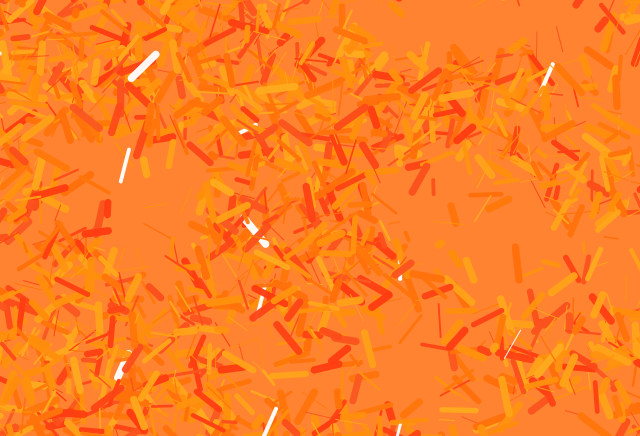
Write a WebGL 1 fragment shader that draws this background.

```glsl
precision highp float;

uniform vec2 u_resolution;

// Lengths are fractions of the canvas height.
const float CELL = 0.104;          // must exceed twice the reach of a stroke
const int LAYERS = 16;
const float MIN_HALF_LENGTH = 0.004;
const float MAX_HALF_LENGTH = 0.041;
const float MIN_RADIUS = 0.0011;
const float MAX_RADIUS = 0.0085;
const float CLUSTER_FREQUENCY = 5.2;
const float MIN_DENSITY = 0.12;
const float WHITE_SHARE = 0.01;
const float OPACITY = 0.95;

const vec3 GROUND = vec3(1.0, 0.515, 0.19);
const vec3 ORANGE = vec3(1.0, 0.43, 0.04);
const vec3 AMBER = vec3(1.0, 0.55, 0.04);
const vec3 RED = vec3(1.0, 0.23, 0.06);
const vec3 CORAL = vec3(0.98, 0.35, 0.13);
const vec3 YELLOW = vec3(1.0, 0.67, 0.12);

float hash(vec2 p) {
  return fract(sin(dot(p, vec2(127.1, 311.7))) * 43758.5453);
}

vec4 hash4(vec2 p) {
  vec4 phase = vec4(0.0, 1.7, 3.1, 4.9);
  return fract(sin(dot(p, vec2(127.1, 311.7)) + phase)
               * vec4(43758.5453, 22578.146, 19642.349, 31415.927));
}

float valueNoise(vec2 p) {
  vec2 i = floor(p);
  vec2 f = fract(p);
  f = f * f * (3.0 - 2.0 * f);
  float low = mix(hash(i), hash(i + vec2(1.0, 0.0)), f.x);
  float high = mix(hash(i + vec2(0.0, 1.0)), hash(i + vec2(1.0, 1.0)), f.x);
  return mix(low, high, f.y);
}

// Signed distance to a round-capped stroke centred on the origin.
float capsule(vec2 p, vec2 direction, float halfLength, float radius) {
  float along = dot(p, direction);
  return length(p - direction * clamp(along, -halfLength, halfLength)) - radius;
}

vec3 strokeColor(float pick, float shade) {
  if (pick < 0.29) return mix(ORANGE, AMBER, 0.35 * shade);
  if (pick < 0.56) return mix(AMBER, YELLOW, 0.25 * shade);
  if (pick < 0.80) return mix(RED, CORAL, shade);
  if (pick < 1.0 - WHITE_SHARE) return mix(YELLOW, AMBER, 0.4 * shade);
  return vec3(1.0);
}

float strokeDensity(vec2 p) {
  float cluster = valueNoise(p * CLUSTER_FREQUENCY + 17.0);
  return mix(MIN_DENSITY, 1.0, smoothstep(0.17, 0.62, cluster));
}

void main() {
  vec2 p = gl_FragCoord.xy / u_resolution.y;
  float pixel = 1.0 / u_resolution.y;
  vec2 firstCell = floor(p / CELL - 0.5);
  vec3 color = GROUND;

  for (int layer = 0; layer < LAYERS; layer++) {
    vec2 seed = float(layer) * vec2(13.37, 7.91) + 3.3;

    // Strokes reach under half a cell, so four cells cover every overlap.
    for (int y = 0; y < 2; y++) {
      for (int x = 0; x < 2; x++) {
        vec2 cell = firstCell + vec2(float(x), float(y));
        vec4 place = hash4(cell + seed);
        vec4 style = hash4(cell + seed + 51.7);
        vec2 center = (cell + place.xy) * CELL;
        if (place.w > strokeDensity(center)) continue;

        float angle = place.z * 3.14159265;
        float halfLength = mix(MIN_HALF_LENGTH, MAX_HALF_LENGTH, sqrt(style.x));
        float radius = mix(MIN_RADIUS, MAX_RADIUS, smoothstep(0.1, 0.85, style.y));
        float d = capsule(p - center, vec2(cos(angle), sin(angle)), halfLength, radius);
        float coverage = clamp(0.5 - d / pixel, 0.0, 1.0);
        color = mix(color, strokeColor(style.z, style.w), coverage * OPACITY);
      }
    }
  }

  gl_FragColor = vec4(color, 1.0);
}
```
